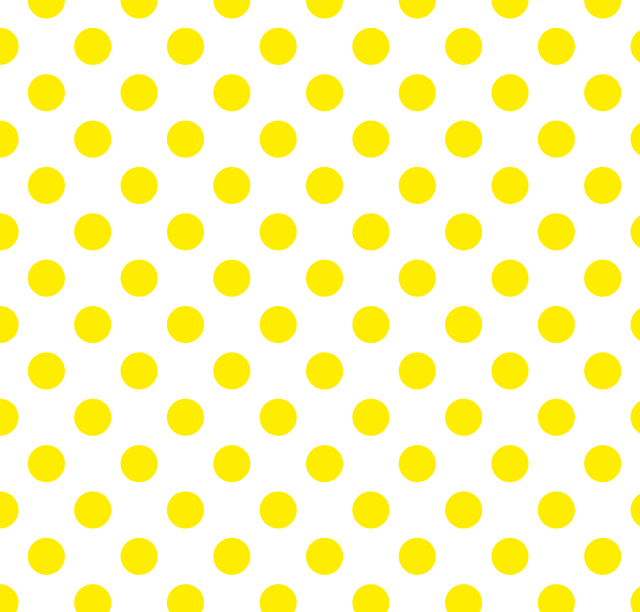
This pattern is drawn by a WebGL 2 fragment shader. Its source:

```glsl
#version 300 es
precision highp float;
// Staggered yellow polka dots on a white ground.

uniform vec2 u_resolution;
out vec4 fragColor;

const vec3 WHITE = vec3(1.0);
const vec3 YELLOW = vec3(1.0, 0.93, 0.0);
const float REPEATS_ACROSS = 6.902;
const float DOT_RADIUS = 0.2; // in repeats

// Signed distance to a disc repeated on the unit grid, centred at the given offset
float dotGrid(vec2 p, vec2 centre, float radius) {
    vec2 cell = fract(p - centre + 0.5) - 0.5;
    return length(cell) - radius;
}

// Two interleaved grids, shifted by half a repeat
float staggeredDots(vec2 p, float radius) {
    return min(dotGrid(p, vec2(0.5, 0.0), radius),
               dotGrid(p, vec2(0.0, 0.5), radius));
}

// Edge coverage, softened over one pixel
float coverage(float dist, float pixel) {
    return clamp(0.5 - dist / pixel, 0.0, 1.0);
}

void main() {
    // Rows are counted from the top left corner
    float pixel = REPEATS_ACROSS / u_resolution.x;
    vec2 p = vec2(gl_FragCoord.x, u_resolution.y - gl_FragCoord.y) * pixel;

    float ink = coverage(staggeredDots(p, DOT_RADIUS), pixel);
    fragColor = vec4(mix(WHITE, YELLOW, ink), 1.0);
}
```
